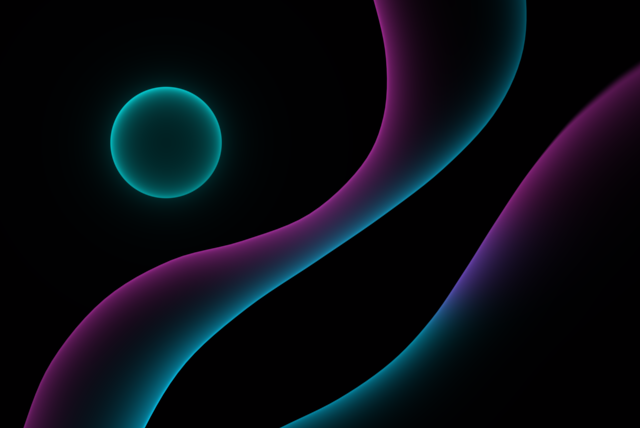
This background is drawn by a WebGL 2 fragment shader. Its source:

```glsl
#version 300 es
precision highp float;

uniform vec2 u_resolution;
out vec4 fragColor;

#define BACKGROUND vec3(0.002, 0.001, 0.005)
#define AQUA vec3(0.02, 0.86, 0.88)
#define CYAN vec3(0.02, 0.63, 0.76)
#define VIOLET vec3(0.46, 0.32, 0.82)
#define MAGENTA vec3(0.66, 0.17, 0.60)
#define ORB_CENTER vec2(0.388, 0.667)
#define ORB_RADIUS 0.130
#define GLOW_DEPTH 0.050
#define HAIRLINE 0.003
#define STEPS 6

const int COUNT = 14;

// Spline control points, each curve rising from bottom to top
const vec2 RIBBON_LEFT[COUNT] = vec2[COUNT](
  vec2(-0.01, -0.33), vec2(0.012, -0.16), vec2(0.055, 0.0), vec2(0.121, 0.156),
  vec2(0.244, 0.301), vec2(0.400, 0.392), vec2(0.566, 0.437), vec2(0.723, 0.500),
  vec2(0.844, 0.612), vec2(0.896, 0.727), vec2(0.902, 0.863), vec2(0.873, 1.0),
  vec2(0.824, 1.146), vec2(0.76, 1.29));
const vec2 RIBBON_RIGHT[COUNT] = vec2[COUNT](
  vec2(0.24, -0.33), vec2(0.275, -0.16), vec2(0.338, 0.0), vec2(0.434, 0.152),
  vec2(0.576, 0.279), vec2(0.742, 0.391), vec2(0.895, 0.496), vec2(1.035, 0.605),
  vec2(1.152, 0.730), vec2(1.217, 0.863), vec2(1.229, 1.0), vec2(1.20, 1.156),
  vec2(1.15, 1.31), vec2(1.08, 1.46));
const vec2 SLOPE[COUNT] = vec2[COUNT](
  vec2(0.371, -0.152), vec2(0.508, -0.074), vec2(0.654, 0.0), vec2(0.791, 0.068),
  vec2(0.914, 0.154), vec2(1.008, 0.254), vec2(1.084, 0.365), vec2(1.156, 0.479),
  vec2(1.236, 0.598), vec2(1.328, 0.709), vec2(1.426, 0.797), vec2(1.50, 0.850),
  vec2(1.621, 0.932), vec2(1.758, 1.0));

vec2 catmullRom(vec2 a, vec2 b, vec2 c, vec2 d, float t) {
  return b + 0.5 * t * (c - a + t * (2.0 * a - 5.0 * b + 4.0 * c - d
    + t * (3.0 * (b - c) + d - a)));
}

float segmentDistance(vec2 p, vec2 a, vec2 b) {
  vec2 ab = b - a;
  return length(p - a - ab * clamp(dot(p - a, ab) / dot(ab, ab), 0.0, 1.0));
}

// Signed distance to a rising spline, positive on its right
float curveDistance(vec2 p, vec2 c[COUNT]) {
  float nearest = 1e3;
  float side = -1.0;
  vec2 a = c[1];
  for (int i = 1; i < COUNT - 2; i++) {
    for (int j = 1; j <= STEPS; j++) {
      vec2 b = catmullRom(c[i - 1], c[i], c[i + 1], c[i + 2], float(j) / float(STEPS));
      nearest = min(nearest, segmentDistance(p, a, b));
      if (p.y >= a.y && p.y < b.y) {
        side = p.x < mix(a.x, b.x, (p.y - a.y) / (b.y - a.y)) ? -1.0 : 1.0;
      }
      a = b;
    }
  }
  return nearest * side;
}

// Broad inner glow with a bright thin edge
float rimLight(float depth, float width, float edge) {
  depth = max(depth, 0.0);
  return 0.72 * exp(-depth / width) + edge * exp(-depth / HAIRLINE);
}

vec3 ribbon(vec2 p, float px) {
  float left = curveDistance(p, RIBBON_LEFT);
  float right = -curveDistance(p, RIBBON_RIGHT);
  float mask = smoothstep(-px, px, min(left, right));
  float low = 1.0 - smoothstep(0.05, 0.45, p.y);
  float high = smoothstep(0.55, 1.0, p.y);
  vec3 pink = MAGENTA * rimLight(left, GLOW_DEPTH * (1.05 - 0.15 * high), 0.35);
  vec3 blue = CYAN * rimLight(right, GLOW_DEPTH * (0.72 + 0.5 * low), 0.25 + 0.25 * low);
  return mask * (pink * (1.0 - 0.2 * low) + blue * (1.0 + 0.15 * low - 0.4 * high));
}

vec3 slope(vec2 p, float px) {
  float depth = curveDistance(p, SLOPE);
  float blur = mix(px, 0.014, smoothstep(0.60, 0.86, p.y));
  vec3 tint = mix(CYAN, VIOLET, smoothstep(0.20, 0.36, p.y));
  tint = mix(tint, MAGENTA, smoothstep(0.34, 0.56, p.y));
  float width = GLOW_DEPTH * mix(0.85, 1.2, smoothstep(0.1, 0.5, p.y));
  float fade = 1.0 - 0.25 * smoothstep(0.6, 0.9, p.y);
  float edge = 0.25 * (1.0 - smoothstep(0.45, 0.75, p.y));
  return tint * fade * rimLight(depth, width, edge) * smoothstep(-blur, blur, depth);
}

vec3 orb(vec2 p, float px) {
  vec2 offset = p - ORB_CENTER;
  float d = length(offset) - ORB_RADIUS;
  float light = 0.84 + 0.18 * dot(offset, vec2(-0.5, 0.85)) / ORB_RADIUS;
  float rim = 0.55 * exp(min(d, 0.0) / 0.032) + 0.3 * exp(min(d, 0.0) / 0.007);
  float halo = 0.13 * exp(-max(d, 0.0) / 0.030) + 0.03 * exp(-max(d, 0.0) / 0.09);
  return AQUA * mix(halo, 0.14 + rim * light, smoothstep(px, -px, d));
}

void main() {
  vec2 p = gl_FragCoord.xy / u_resolution.y;
  float px = 1.0 / u_resolution.y;
  vec3 color = BACKGROUND + ribbon(p, px) + slope(p, px) + orb(p, px);
  fragColor = vec4(min(color, 1.0), 1.0);
}
```
